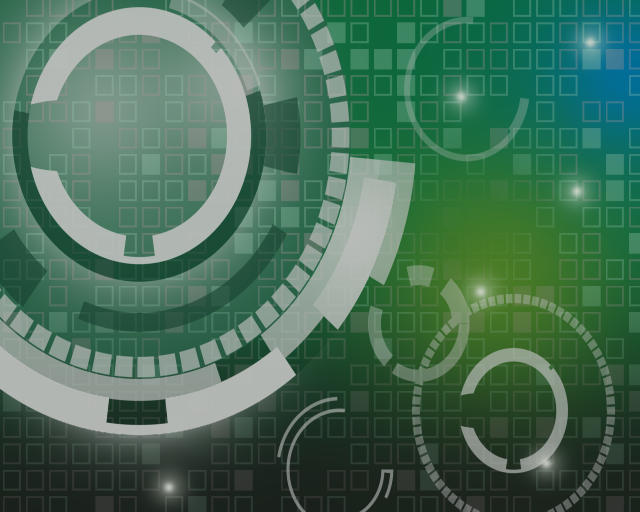
This background is drawn by a Shadertoy shader. Its source:

```glsl
#define AA (75.0 / iResolution.y)
#define SQUASH 0.87
#define HUB vec2(27.2, 26.5)
#define PITCH vec2(4.53, 5.14)
#define TILE_HALF vec2(1.79, 2.03)
#define SILVER vec3(0.73, 0.74, 0.73)
#define SHADOW vec3(0.08, 0.25, 0.18)
#define SPARKS 6

const vec2 sparkPos[SPARKS] = vec2[SPARKS](
    vec2(115.3, 8.3), vec2(90.1, 18.9), vec2(112.7, 37.4),
    vec2(93.9, 57.0), vec2(106.7, 90.5), vec2(33.0, 95.2));

float hash(vec2 p) {
    return fract(sin(dot(p, vec2(127.1, 311.7))) * 43758.5);
}

float glow(vec2 p, vec2 center, float radius) {
    vec2 d = (p - center) / radius;
    return exp(-dot(d, d));
}

float band(float v, float lo, float hi) {
    return smoothstep(lo - AA, lo + AA, v) * (1.0 - smoothstep(hi - AA, hi + AA, v));
}

// Radius and clockwise angle in degrees, on a squashed circle
vec2 polar(vec2 p, vec2 center) {
    vec2 d = (p - center) / vec2(SQUASH, 1.0);
    return vec2(length(d), degrees(atan(d.y, d.x)));
}

float arc(vec2 q, float r0, float r1, float a0, float a1) {
    float off = abs(mod(q.y - 0.5 * (a0 + a1) + 180.0, 360.0) - 180.0);
    float edge = radians(0.5 * (a1 - a0) - off) * q.x;
    return band(q.x, r0, r1) * smoothstep(-AA, AA, edge);
}

float dashes(vec2 q, float r0, float r1, float count, float phase) {
    float cell = abs(fract(q.y / 360.0 * count - phase) - 0.5);
    float width = radians(360.0 / count) * q.x;
    return band(q.x, r0, r1) * smoothstep(-AA, AA, (0.39 - cell) * width);
}

// Ring open at the left, with a notch below and a nick at upper right
float brokenRing(vec2 q, float s) {
    float open = 166.0 - 1.2 * (25.1 - q.x / s);
    float ring = arc(q, 19.7 * s, 25.1 * s, -open, open);
    ring *= 1.0 - arc(q, 18.0 * s, 23.7 * s, 81.5, 98.5);
    return ring * (1.0 - arc(q, 23.6 * s, 26.0 * s, -47.0, -43.0));
}

vec3 backdrop(vec2 p) {
    vec3 col = mix(vec3(0.05, 0.40, 0.22), vec3(0.10, 0.13, 0.11), smoothstep(38.0, 98.0, p.y));
    col = mix(col, vec3(0.02, 0.42, 0.37), 0.9 * glow(p, vec2(118.0, 20.0), 28.0));
    col = mix(col, vec3(0.0, 0.43, 0.63), 0.9 * glow(p, vec2(123.0, 14.0), 14.0));
    return mix(col, vec3(0.33, 0.50, 0.13), 0.85 * glow(p, vec2(97.0, 54.0), 23.0));
}

void drawTiles(inout vec3 col, vec2 p) {
    vec2 g = p / PITCH - vec2(0.11, -0.15);
    vec2 id = floor(g);
    vec2 l = abs((fract(g) - 0.395) * PITCH) - TILE_HALF;
    float d = max(l.x, l.y), rnd = hash(id);
    float shape = 0.33 * band(d, -0.38, 0.0) * step(0.2, rnd);
    shape = max(shape, 0.34 * band(d, -9.0, 0.0) * step(0.87, rnd));
    shape *= 1.0 - glow(p, vec2(93.0, 44.0), 16.0);
    shape *= mix(1.0, 0.45, smoothstep(45.0, 80.0, p.y));
    vec3 tint = mix(vec3(0.60, 0.76, 0.68), vec3(0.68, 0.58, 0.60), step(0.5, hash(id + 7.0)));
    col = mix(col, tint, shape);
}

void drawDial(inout vec3 col, vec2 p) {
    vec2 q = polar(p, HUB);
    // Misty disc
    col = mix(col, vec3(0.15, 0.37, 0.27), 0.75 * band(q.x, -1.0, 47.4));
    float mist = 0.45 * exp(-max(q.x - 28.5, 0.0) / 7.0) * smoothstep(28.5 - AA, 28.5 + AA, q.x);
    mist = max(mist, 0.18 * band(q.x, -1.0, 25.0));
    col = mix(col, SILVER, mist);
    col = mix(col, SILVER, 0.5 * glow(p, vec2(20.0, 21.0), 17.0));
    col = mix(col, SILVER, 0.5 * glow(p, vec2(45.0, 17.0), 12.0));
    drawTiles(col, p);
    // Dark gear cuts and arcs
    float dark = 0.65 * arc(q, 25.1, 28.5, -18.0, 190.0);
    dark = max(dark, 0.6 * arc(q, 28.5, 36.2, -12.0, 12.0));
    dark = max(dark, 0.6 * arc(q, 33.5, 42.5, 128.0, 147.0));
    dark = max(dark, 0.55 * arc(q, 31.5, 40.0, -54.0, -42.0));
    dark = max(dark, 0.6 * arc(q, 34.6, 38.3, 30.0, 111.0));
    col = mix(col, SHADOW, dark);
    col = mix(col, SILVER, 0.45 * arc(q, 25.8, 29.0, -75.0, -20.0));
    col = mix(col, SILVER, 0.92 * brokenRing(q, 1.0));
    col = mix(col, SILVER, 0.68 * dashes(q, 43.2, 47.2, 57.5, 0.07 + 0.5));
    // Heavy outer band
    float halo = exp(-max(q.x - 58.5, 0.0) / 4.0) * step(58.5, q.x);
    col = mix(col, SILVER, 0.5 * halo * glow(p, vec2(29.0, 84.0), 24.0));
    float heavy = 0.62 * arc(q, 47.5, 62.2, 5.0, 28.0);
    heavy = max(heavy, 0.72 * arc(q, 47.5, 54.4, 5.0, 55.0));
    heavy = max(heavy, 0.82 * arc(q, 51.0, 58.5, 9.0, 40.4));
    heavy = max(heavy, 0.72 * arc(q, 47.5, 51.8, 69.0, 200.0));
    float base = arc(q, 51.5, 58.5, 53.0, 200.0) * (1.0 - arc(q, 50.5, 56.5, 83.5, 97.5));
    heavy = max(heavy, 0.95 * base);
    heavy = min(heavy * (1.0 + 0.2 * glow(p, vec2(68.5, 45.6), 12.0)), 1.0);
    col = mix(col, SILVER, heavy);
}

void drawSmallRings(inout vec3 col, vec2 p) {
    vec2 q = polar(p, vec2(91.2, 17.4));
    float a = 0.32 * max(arc(q, 12.8, 14.1, 8.0, 276.0), arc(q, 12.1, 14.1, 8.0, 40.0));
    // Small gear
    q = polar(p, vec2(81.8, 63.2));
    float gear = max(arc(q, 7.5, 11.4, -104.0, -72.0), arc(q, 8.5, 11.4, 133.0, 198.0));
    gear = max(gear, max(arc(q, 7.5, 11.4, -51.0, 0.0), arc(q, 9.0, 11.4, 0.0, 122.0)));
    a = max(a, 0.42 * gear);
    // Dashed wheel and its core
    q = polar(p, vec2(100.3, 80.2));
    a = max(a, 0.42 * dashes(q, 21.0, 22.8, 70.0, 0.5));
    a = max(a, 0.68 * brokenRing(q, 0.487));
    // Thin double arcs
    q = polar(p, vec2(66.3, 91.7));
    float thin = max(arc(q, 13.5, 14.2, 190.0, 268.0), arc(q, 11.2, 11.9, 90.0, 276.0));
    thin = max(thin, max(arc(q, 11.4, 12.1, 0.0, 28.0), arc(q, 9.4, 10.1, 0.0, 75.0)));
    a = max(a, 0.6 * max(thin, arc(q, 9.4, 12.1, 0.0, 3.5)));
    col = mix(col, SILVER, a);
}

void mainImage(out vec4 fragColor, in vec2 fragCoord) {
    // Canvas height is 100 units, y runs downward
    vec2 p = vec2(fragCoord.x, iResolution.y - fragCoord.y) * 100.0 / iResolution.y;
    vec3 col = backdrop(p);
    drawDial(col, p);
    drawSmallRings(col, p);
    for (int i = 0; i < SPARKS; i++) {
        float light = 0.4 * glow(p, sparkPos[i], 3.2) + 0.5 * glow(p, sparkPos[i], 1.0);
        col = mix(col, vec3(0.82, 0.84, 0.80), light);
    }
    fragColor = vec4(col, 1.0);
}
```
